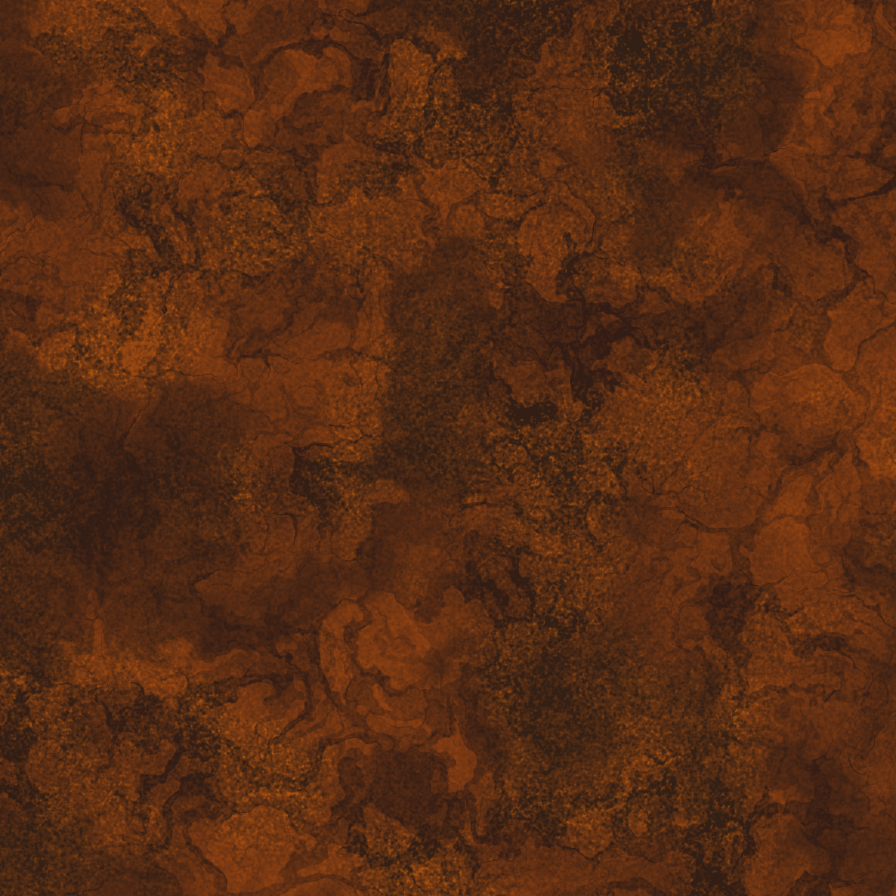
Write a Shadertoy shader that draws this texture.

```glsl
// Rusted metal: warped cellular flakes with dark crevices over cloudy stains,
// broken up by patches of fine grain and orange specks. All layers add to one
// tone value, which is mapped from dark umber to bright rust.

#define UMBER vec3(0.23, 0.13, 0.08)
#define RUST vec3(0.51, 0.24, 0.07)
#define BASE_TONE 0.51
#define STAIN_CONTRAST 1.2
#define FLAKE_SCALE 13.0
#define WARP 0.17
#define CREVICE_DEPTH 0.32
#define DARK_PATCHES 0.62
#define GRAIN_SCALE 290.0
#define GRAIN_STRENGTH 1.5

float hash(vec2 p) {
    vec3 q = fract(vec3(p.xyx) * 0.1031);
    q += dot(q, q.yzx + 33.33);
    return fract((q.x + q.y) * q.z);
}

float noise(vec2 p) {
    vec2 i = floor(p), f = fract(p);
    f = f * f * (3.0 - 2.0 * f);
    vec2 e = vec2(0.0, 1.0);
    return mix(mix(hash(i), hash(i + e.yx), f.x),
               mix(hash(i + e.xy), hash(i + e.yy), f.x), f.y);
}

float fbm(vec2 p) {
    float sum = 0.0, amp = 0.5;
    for (int i = 0; i < 5; i++) {
        sum += amp * noise(p);
        p = mat2(1.6, 1.2, -1.2, 1.6) * p + 7.3;
        amp *= 0.5;
    }
    return sum / 0.97;
}

// Cellular pattern: x is the distance gap at cell borders, y a cell id
vec2 cells(vec2 p) {
    vec2 base = floor(p);
    float nearest = 9.0, second = 9.0, id = 0.0;
    for (int y = -1; y <= 1; y++)
    for (int x = -1; x <= 1; x++) {
        vec2 cell = base + vec2(x, y);
        vec2 site = cell + vec2(hash(cell + 3.1), hash(cell + 61.7));
        float d = distance(p, site);
        if (d < nearest) {
            second = nearest;
            nearest = d;
            id = hash(cell + 19.9);
        } else {
            second = min(second, d);
        }
    }
    return vec2(second - nearest, id);
}

// Tone change from one layer of flakes; the gap may close to hide crevices
float flakes(vec2 p, float gap) {
    vec2 c = cells(p);
    float inside = c.x - gap;
    float plate = smoothstep(0.0, 0.1, inside);
    float rim = 0.08 * exp(-5.0 * max(inside, 0.0));
    float lit = 0.06 + 0.2 * (c.y - 0.5) + rim;
    float shade = -CREVICE_DEPTH * (1.0 - 0.35 * smoothstep(0.0, 0.3, -inside));
    return mix(shade, lit, plate);
}

void mainImage(out vec4 fragColor, in vec2 fragCoord) {
    vec2 uv = fragCoord / iResolution.y;

    // Cloudy stains
    float tone = BASE_TONE + STAIN_CONTRAST * (fbm(uv * 6.5 + 2.0) - 0.5);

    // Two sizes of curled flakes
    vec2 bend = vec2(fbm(uv * 13.0 + 11.0), fbm(uv * 13.0 + 47.0)) - 0.5;
    vec2 warped = uv + WARP * bend;
    float gap = 0.55 * noise(uv * 11.0 + 5.0) - 0.17;
    tone += flakes(warped * FLAKE_SCALE, gap);
    float fineGap = 0.6 * noise(uv * 15.0 + 83.0) - 0.22;
    tone += 0.65 * flakes(warped * FLAKE_SCALE * 1.9 + 31.0, fineGap);

    // Scattered dark patches with ragged outlines
    float dark = smoothstep(0.54, 0.7, fbm(uv * 6.0 + 40.0 + 0.8 * bend));
    tone *= 1.0 - DARK_PATCHES * dark;

    // Grain, strongest in rough patches
    float rough = smoothstep(0.36, 0.66, fbm(uv * 6.5 + 71.0));
    float coarse = noise(uv * GRAIN_SCALE);
    float fine = noise(mat2(0.8, 0.6, -0.6, 0.8) * uv * GRAIN_SCALE * 1.5 + 900.0);
    float grain = 0.5 * (coarse + fine) - 0.5;
    tone += grain * GRAIN_STRENGTH * mix(0.4, 1.0, rough) * (1.0 - 0.35 * dark);

    // Tone to colour, with ochre specks in the rough patches
    vec3 color = mix(UMBER, RUST, clamp(tone, -0.12, 1.25));
    float speck = smoothstep(0.66, 0.9, 0.5 * (coarse + fine));
    color += vec3(0.08, 0.06, -0.02) * speck * rough * (1.0 - 0.7 * dark);
    color.g += 0.01 * (rough - 0.6);
    fragColor = vec4(color, 1.0);
}
```
